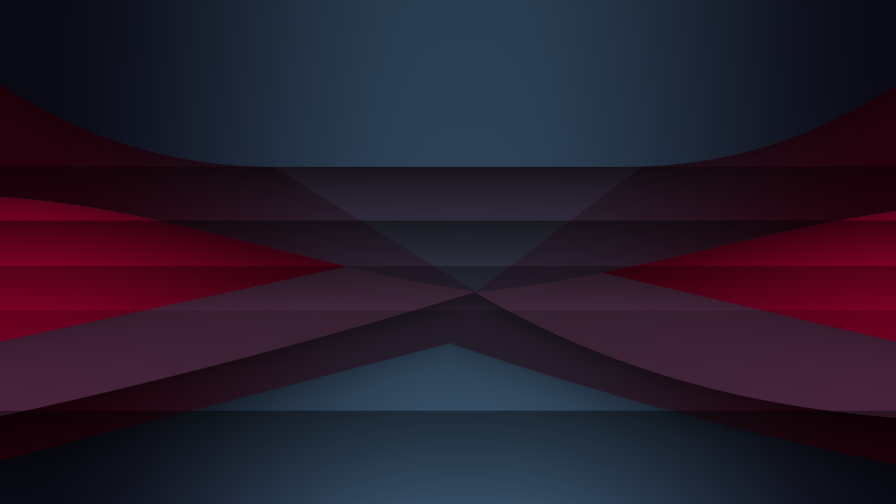
A WebGL 1 fragment shader for this background:

```glsl
precision highp float;
// Dark folded ribbons in crimson, mauve and slate blue, crossing near the centre.

uniform vec2 u_resolution;

// Antialiased step: 1 where d is positive.
float cover(float d) {
    float w = 0.8 / u_resolution.y;
    return smoothstep(-w, w, d);
}

// Soft shade cast just past an edge at distance d.
float shadow(float d, float strength) {
    return 1.0 - strength * exp(-max(d, 0.0) * 28.0);
}

// Replace the shade below the fold at top by a ramp reaching 1 at bottom.
float fold(float shade, float y, float top, float bottom, float dark) {
    float ramp = clamp((y - top) / (bottom - top), 0.0, 1.0);
    return mix(shade, mix(dark, 1.0, ramp), cover(y - top));
}

void main() {
    vec2 uv = gl_FragCoord.xy / u_resolution;
    float x = uv.x;
    float q = 1.0 - x;       // distance from the right side
    float y = 1.0 - uv.y;    // distance from the top
    float side = clamp(abs(x - 0.52) * 2.0, 0.0, 1.0);

    // Outlines of the layers, as heights measured from the top
    float bend = max(max(0.3125 - x, x - 0.69) / 0.312, 0.0);
    float panelEdge = 0.331 - 0.164 * pow(bend, 2.2);
    float leftSweep = 0.391 + x * (0.1025 + x * (1.1375 - 1.25 * x));
    float rightSweep = 0.419 + q * (0.2525 + q * (0.775 - 1.25 * q));
    float sweep = mix(leftSweep, rightSweep, step(0.531, x));
    float crimsonEdge = 0.678 - min(0.385 * x, 0.418 * q);
    float mauveEdge = max(0.826 - x * (0.385 + 0.15 * x),
                          0.829 - q * (0.14 + q * (0.58 + 0.53 * q)));
    float chevron = max(0.914 - 0.464 * x, 0.921 - q * (0.36 + 0.245 * q));
    float vee = 0.579 - max(1.10 * (0.531 - x), 1.34 * (x - 0.531));

    // Horizontal folds
    float shade = fold(1.0, y, 0.331, 0.4375, 0.62);
    shade = fold(shade, y, 0.4375, 0.528, 0.56);
    shade = fold(shade, y, 0.528, 0.616, 0.68);
    shade = fold(shade, y, 0.616, 0.815, 0.84);
    shade = fold(shade, y, 0.815, 1.0, 0.56);

    // Upper ribbon with its faint bluish wedge
    vec3 plum = mix(vec3(0.165, 0.125, 0.19), vec3(0.14, 0.008, 0.05),
                    smoothstep(0.1, 0.95, side));
    vec3 wedge = mix(vec3(0.20, 0.165, 0.24), vec3(0.17, 0.18, 0.24),
                     smoothstep(0.40, 0.46, y));
    vec3 color = mix(plum, wedge, cover(vee - y) * (1.0 - 0.6 * side));
    color *= shadow(y - panelEdge, 0.3);

    // Mauve ribbons, then the crimson wedges over them
    vec3 mauve = mix(vec3(0.235, 0.155, 0.225), vec3(0.285, 0.135, 0.235), side);
    mauve *= shadow(y - crimsonEdge, 0.12);
    color = mix(color, mauve, cover(y - sweep));
    vec3 crimson = mix(vec3(0.31, 0.008, 0.09), vec3(0.47, 0.005, 0.14),
                       smoothstep(0.3, 1.0, side));
    crimson *= shadow(y - sweep, 0.22);
    color = mix(color, crimson, cover(y - sweep) * cover(crimsonEdge - y));

    // Lower dark ribbon
    vec3 under = plum * shadow(y - mauveEdge, 0.35);
    color = mix(color, under, cover(y - mauveEdge));

    // Blue floor below the chevron
    vec3 navy = vec3(0.04, 0.04, 0.085);
    vec3 slate = mix(vec3(0.205, 0.295, 0.385), navy, smoothstep(0.05, 1.0, side));
    slate *= shadow(y - chevron, 0.25);
    color = mix(color, slate, cover(y - chevron));
    color *= shade;

    // Upper panel, lit in the middle
    vec3 panel = mix(vec3(0.172, 0.25, 0.33), navy, smoothstep(0.05, 1.0, side));
    panel *= 0.94 + 0.2 * y;
    color = mix(color, panel, cover(panelEdge - y));

    gl_FragColor = vec4(color, 1.0);
}
```
